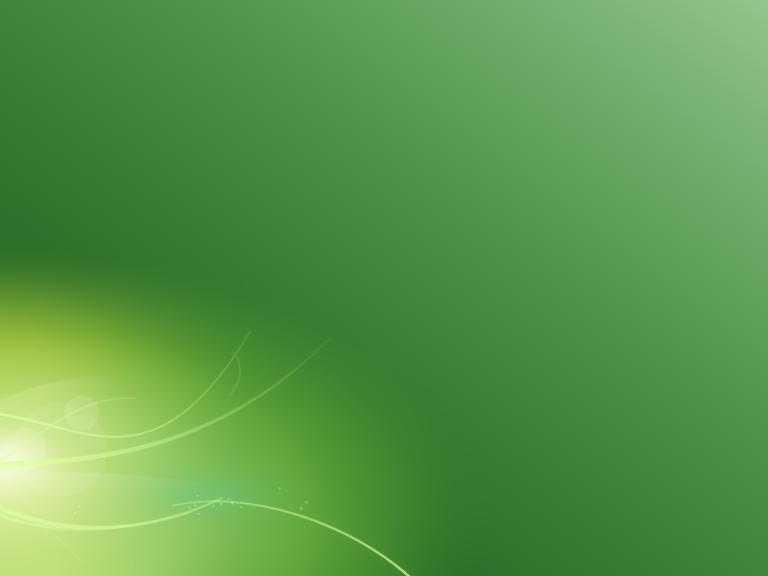
Write a Shadertoy shader that draws this background.

```glsl
// A green diagonal gradient with a yellow-white glow in the lower left corner.
// Tapered Bezier strands, soft veils, lens discs and sparkles lie over the glow.
// Positions are in canvas heights, with the origin at the lower left.

const vec3 DARK_GREEN = vec3(0.18, 0.435, 0.16);
const vec3 PALE_GREEN = vec3(0.575, 0.775, 0.55);
const vec3 RAMP_LINEARITY = vec3(0.5, 0.85, 0.5);
const vec3 RIM_YELLOW = vec3(0.61, 0.75, 0.22);
const vec3 RIM_LEAF = vec3(0.36, 0.64, 0.21);
const vec3 INNER_LIME = vec3(0.75, 0.88, 0.48);
const vec3 INNER_GREEN = vec3(0.50, 0.75, 0.35);
const vec3 CORE_WHITE = vec3(0.98, 1.0, 0.90);
const vec3 CORE_CREAM = vec3(0.91, 0.95, 0.67);
const vec3 STRAND_TINT = vec3(0.86, 1.0, 0.62);
const vec3 TEAL = vec3(0.40, 0.76, 0.52);

const vec2 GLOW_CENTER = vec2(0.0, 0.10);
const vec2 GLOW_RADII = vec2(0.84, 0.47);
const vec2 CORE_CENTER = vec2(0.0, 0.20);
const vec2 TEAL_CENTER = vec2(0.36, 0.142);

const int STRANDS = 8;
const int SEGMENTS = 24;
const int SPARKLES = 14;

// First and second control points of each strand
const vec4 STRAND_HEAD[STRANDS] = vec4[STRANDS](
    vec4(0.00, 0.281, 0.15, 0.26), vec4(0.00, 0.193, 0.20, 0.20),
    vec4(0.00, 0.118, 0.11, 0.07), vec4(0.00, 0.105, 0.10, 0.07),
    vec4(0.30, 0.122, 0.42, 0.15), vec4(0.00, 0.200, 0.08, 0.25),
    vec4(0.40, 0.315, 0.42, 0.34), vec4(0.03, 0.110, 0.09, 0.08));
// Third and fourth control points
const vec4 STRAND_TAIL[STRANDS] = vec4[STRANDS](
    vec4(0.27, 0.15, 0.434, 0.424), vec4(0.39, 0.23, 0.573, 0.413),
    vec4(0.25, 0.07, 0.385, 0.135), vec4(0.20, 0.075, 0.33, 0.11),
    vec4(0.60, 0.10, 0.715, -0.005), vec4(0.13, 0.31, 0.235, 0.309),
    vec4(0.42, 0.36, 0.412, 0.38), vec4(0.12, 0.05, 0.145, 0.02));
// Half width at start and end, opacity at start and end
const vec4 STRAND_STYLE[STRANDS] = vec4[STRANDS](
    vec4(0.0016, 0.0010, 0.85, 0.10), vec4(0.0050, 0.0008, 0.70, 0.05),
    vec4(0.0038, 0.0012, 0.75, 0.35), vec4(0.0024, 0.0008, 0.60, 0.10),
    vec4(0.0010, 0.0016, 0.30, 0.75), vec4(0.0020, 0.0008, 0.40, 0.18),
    vec4(0.0008, 0.0008, 0.14, 0.10), vec4(0.0010, 0.0008, 0.30, 0.08));

float hash(float n) { return fract(sin(n * 127.1) * 4375.85); }

float softSpot(vec2 p, vec2 center, vec2 radii) {
    vec2 q = (p - center) / radii;
    return exp(-dot(q, q));
}

vec2 bezier(vec4 head, vec4 tail, float t) {
    float s = 1.0 - t;
    return s * s * s * head.xy + 3.0 * s * s * t * head.zw
         + 3.0 * s * t * t * tail.xy + t * t * t * tail.zw;
}

// Opacity of one tapered strand, from its nearest line segment
float strand(vec2 p, vec4 head, vec4 tail, vec4 style, float pixel) {
    float nearest = 10.0, along = 0.0;
    vec2 a = head.xy;
    for (int i = 1; i <= SEGMENTS; i++) {
        vec2 b = bezier(head, tail, float(i) / float(SEGMENTS));
        vec2 ab = b - a;
        float h = clamp(dot(p - a, ab) / dot(ab, ab), 0.0, 1.0);
        float d = length(p - a - ab * h);
        if (d < nearest) {
            nearest = d;
            along = (float(i - 1) + h) / float(SEGMENTS);
        }
        a = b;
    }
    float halfWidth = mix(style.x, style.y, along);
    float line = 1.0 - smoothstep(halfWidth - 0.5 * pixel, halfWidth + pixel, nearest);
    float halo = 0.12 * exp(-nearest / (halfWidth * 3.0));
    return mix(style.z, style.w, along) * min(line + halo, 1.0);
}

// A sheet with a crisp top edge that fades downwards and to the right
float veil(vec2 p, float top, float depth, float reach, float pixel) {
    float below = top - p.y;
    return smoothstep(-pixel, 2.0 * pixel, below) * exp(-max(below, 0.0) / depth)
         * (1.0 - smoothstep(0.3 * reach, reach, p.x));
}

float disc(vec2 p, vec2 center, float radius, float pixel) {
    float d = length(p - center);
    return (1.0 - smoothstep(radius - pixel, radius + pixel, d)) * (0.5 + 0.5 * d / radius);
}

void mainImage(out vec4 fragColor, in vec2 fragCoord) {
    float pixel = 1.0 / iResolution.y;
    vec2 p = fragCoord * pixel;
    vec2 uv = fragCoord / iResolution.xy;

    // Diagonal backdrop
    float t = clamp((uv.x + uv.y - 0.6) / 1.4, 0.0, 1.0);
    vec3 color = mix(DARK_GREEN, PALE_GREEN, mix(vec3(t * t), vec3(t), RAMP_LINEARITY));

    // Corner glow: rim, interior, then bright core
    float r = length((p - GLOW_CENTER) / GLOW_RADII);
    vec3 rim = mix(RIM_YELLOW, RIM_LEAF, smoothstep(0.0, 0.45, p.x));
    vec3 inner = mix(INNER_LIME, INNER_GREEN, smoothstep(0.05, 0.45, p.x));
    color = mix(color, rim, 1.0 - smoothstep(0.58, 1.02, r));
    color = mix(color, inner, 1.0 - smoothstep(0.35, 0.74, r));
    color = mix(color, CORE_CREAM, 0.75 * softSpot(p, vec2(0.0, 0.16), vec2(0.14, 0.09)));
    color = mix(color, TEAL, 0.45 * softSpot(p, TEAL_CENTER, vec2(0.10, 0.035)));

    // Veils and lens discs
    float sheets = 0.16 * veil(p, 0.305 + 0.48 * p.x - 1.4 * p.x * p.x, 0.05, 0.23, pixel)
                 + 0.16 * veil(p, 0.18 + 0.04 * p.x - 0.25 * p.x * p.x, 0.04, 0.42, pixel);
    sheets += 0.14 * disc(p, vec2(0.142, 0.283), 0.030, pixel)
            + 0.07 * disc(p, vec2(0.104, 0.219), 0.082, pixel)
            + 0.12 * disc(p, vec2(0.043, 0.219), 0.038, pixel);
    color = mix(color, CORE_WHITE, sheets);
    color = mix(color, CORE_WHITE, 0.85 * softSpot(p, CORE_CENTER, vec2(0.075, 0.045)));

    // Strands
    for (int i = 0; i < STRANDS; i++) {
        float opacity = strand(p, STRAND_HEAD[i], STRAND_TAIL[i], STRAND_STYLE[i], pixel);
        color = mix(color, STRAND_TINT, opacity);
    }

    // Sparkles along the lower strands
    for (int i = 0; i < SPARKLES; i++) {
        float n = float(i) + 1.0;
        vec2 spot = vec2(0.08 + 0.48 * hash(n), 0.10 + 0.06 * hash(n + 31.0));
        float size = 0.0012 + 0.0008 * hash(n + 57.0);
        color = mix(color, CORE_WHITE, 0.45 * softSpot(p, spot, vec2(size)));
    }
    fragColor = vec4(color, 1.0);
}
```
